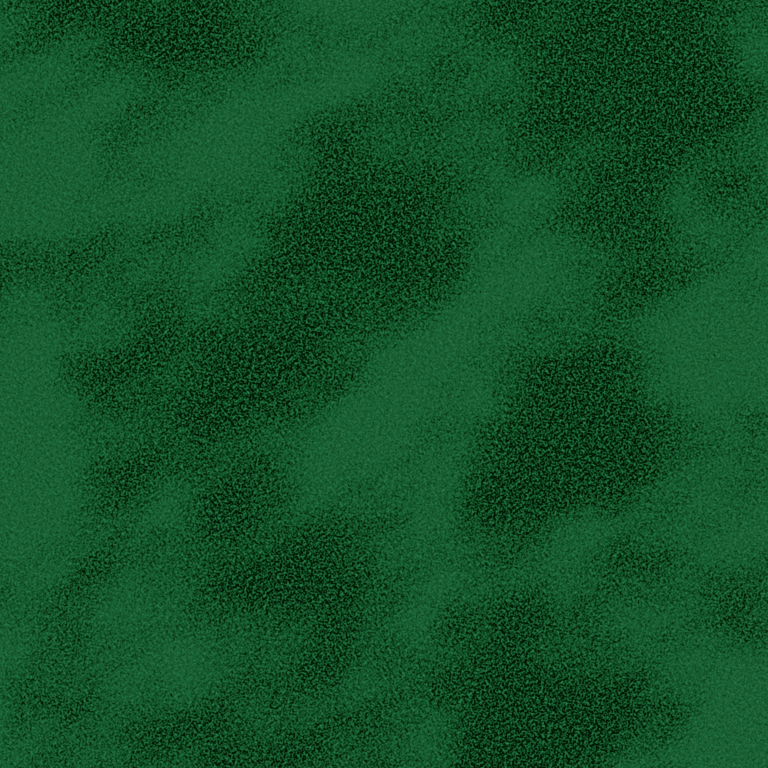
A WebGL 1 fragment shader for this texture:

```glsl
precision highp float;
// Worn green felt: broad slanted patches, drawn with stretched fractal gradient
// noise, lower the tone and roughen a fine two-scale grain. The final tone picks
// a colour from a deep, middle and light green ramp.

uniform vec2 u_resolution;

#define PATCH_SCALE 4.6
#define PATCH_STRETCH 1.6
#define PATCH_ANGLE 0.55
#define GRAIN_SCALE 345.0
#define CALM_TONE 0.40
#define WORN_TONE -0.48
#define CALM_GRAIN 0.25
#define WORN_GRAIN 0.72
#define PIT_DEPTH 0.7
#define DEEP_GREEN vec3(0.02, 0.15, 0.05)
#define MIDDLE_GREEN vec3(0.07, 0.33, 0.16)
#define LIGHT_GREEN vec3(0.14, 0.45, 0.26)

float hash(vec2 cell) {
  vec3 q = fract(vec3(cell.xyx) * 0.1031);
  q += dot(q, q.yzx + 33.33);
  return fract((q.x + q.y) * q.z);
}

vec2 gradient(vec2 cell) {
  float angle = 6.2832 * hash(cell);
  return vec2(cos(angle), sin(angle));
}

float gradientNoise(vec2 p) {
  vec2 cell = floor(p);
  vec2 f = p - cell;
  vec2 blend = f * f * f * (f * (f * 6.0 - 15.0) + 10.0);
  vec2 right = vec2(1.0, 0.0);
  vec2 up = vec2(0.0, 1.0);
  float a = dot(gradient(cell), f);
  float b = dot(gradient(cell + right), f - right);
  float c = dot(gradient(cell + up), f - up);
  float d = dot(gradient(cell + 1.0), f - 1.0);
  return mix(mix(a, b, blend.x), mix(c, d, blend.x), blend.y);
}

vec2 rotate(vec2 p, float angle) {
  float c = cos(angle);
  float s = sin(angle);
  return vec2(c * p.x + s * p.y, c * p.y - s * p.x);
}

// Amount of wear: slanted cloudy patches, calmer towards the side edges
float wear(vec2 p, vec2 uv) {
  vec2 q = rotate(p, PATCH_ANGLE) * PATCH_SCALE;
  q.x /= PATCH_STRETCH;
  q += 37.0;
  float clouds = 0.0;
  float weight = 1.0;
  for (int octave = 0; octave < 5; octave++) {
    clouds += weight * gradientNoise(q);
    q = rotate(q, 0.4) * 2.03 + 11.7;
    weight *= 0.55;
  }
  float sideDistance = min(uv.x, 1.0 - uv.x);
  float bias = mix(-0.22, 0.05, smoothstep(0.0, 0.2, sideDistance));
  return smoothstep(-0.42, 0.5, clouds + bias);
}

// Fine grain with a spread near one
float grain(vec2 p) {
  float fine = gradientNoise(rotate(p, 0.63) * GRAIN_SCALE + 500.0);
  float coarse = gradientNoise(rotate(p, 1.27) * GRAIN_SCALE * 0.57 + 900.0);
  return 3.5 * (fine + 0.6 * coarse);
}

vec3 greenRamp(float tone) {
  vec3 shade = mix(MIDDLE_GREEN, DEEP_GREEN, clamp(-tone, 0.0, 1.3));
  return shade + (LIGHT_GREEN - MIDDLE_GREEN) * clamp(tone, 0.0, 1.7);
}

void main() {
  vec2 uv = gl_FragCoord.xy / u_resolution;
  vec2 p = gl_FragCoord.xy / u_resolution.y;

  float worn = wear(p, uv);
  float tone = mix(CALM_TONE, WORN_TONE, worn);
  tone += mix(CALM_GRAIN, WORN_GRAIN, worn) * grain(p);

  // Sparse dark pits, also found in the calm parts
  float pits = gradientNoise(rotate(p, 2.1) * GRAIN_SCALE * 0.8 + 1300.0);
  tone -= PIT_DEPTH * smoothstep(0.36, 0.6, pits);

  gl_FragColor = vec4(greenRamp(tone), 1.0);
}
```
